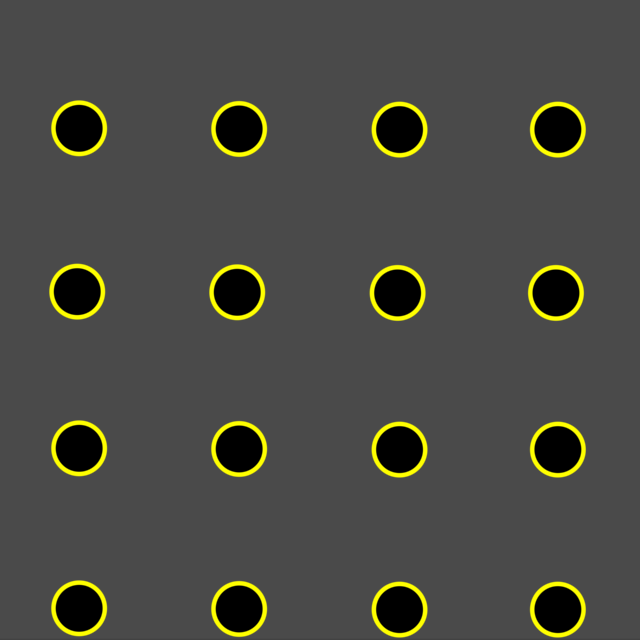
Reproduce this pattern procedurally as a Shadertoy shader.

```glsl
const vec3 BACKGROUND = vec3(0.29);
const vec3 RING_COLOR = vec3(1.0, 1.0, 0.0);
const vec3 HOLE_COLOR = vec3(0.0);

const float COUNT = 4.0;                     // repeats across and down
const float PITCH = 1.0 / COUNT;
const vec2 FIRST_CENTER = vec2(0.1237, 0.0495);
const float OUTER_RADIUS = 0.0436;
const float INNER_RADIUS = 0.0366;
const float EDGE_SOFTNESS = 0.0014;
const float BORDER_HEIGHT = 0.004;
const float BORDER_SHADE = 0.12;

// Small placement errors, by column (left to right) and row (bottom to top)
const vec4 COLUMN_SHIFT_X = vec4(0.0, 0.0, 0.0006, -0.0020);
const vec4 COLUMN_SHIFT_Y = vec4(0.0, -0.0010, -0.0020, -0.0020);
const vec4 ROW_SHIFT_X = vec4(0.0, 0.0, -0.0030, 0.0);
const vec4 ROW_SHIFT_Y = vec4(0.0, 0.0, -0.0052, 0.0);

vec2 circleCenter(ivec2 cell) {
    vec2 shift = vec2(COLUMN_SHIFT_X[cell.x] + ROW_SHIFT_X[cell.y],
                      COLUMN_SHIFT_Y[cell.x] + ROW_SHIFT_Y[cell.y]);
    return FIRST_CENTER + vec2(cell) * PITCH + shift;
}

// Coverage of a disc with a softened edge
float disc(float dist, float radius, float softness) {
    return 1.0 - smoothstep(radius - softness, radius + softness, dist);
}

void mainImage(out vec4 fragColor, in vec2 fragCoord) {
    vec2 uv = fragCoord / iResolution.xy;
    float softness = max(EDGE_SOFTNESS, 0.7 / iResolution.y);

    // Nearest grid point
    vec2 nearest = floor((uv - FIRST_CENTER) / PITCH + 0.5);
    ivec2 cell = ivec2(clamp(nearest, 0.0, COUNT - 1.0));
    float dist = length(uv - circleCenter(cell));

    // Faint shade along the lower border
    float border = 1.0 - smoothstep(0.0, BORDER_HEIGHT, uv.y);
    vec3 color = BACKGROUND * (1.0 - BORDER_SHADE * border);

    // Ring, then the hole inside it
    color = mix(color, RING_COLOR, disc(dist, OUTER_RADIUS, softness));
    color = mix(color, HOLE_COLOR, disc(dist, INNER_RADIUS, softness));

    fragColor = vec4(color, 1.0);
}
```
